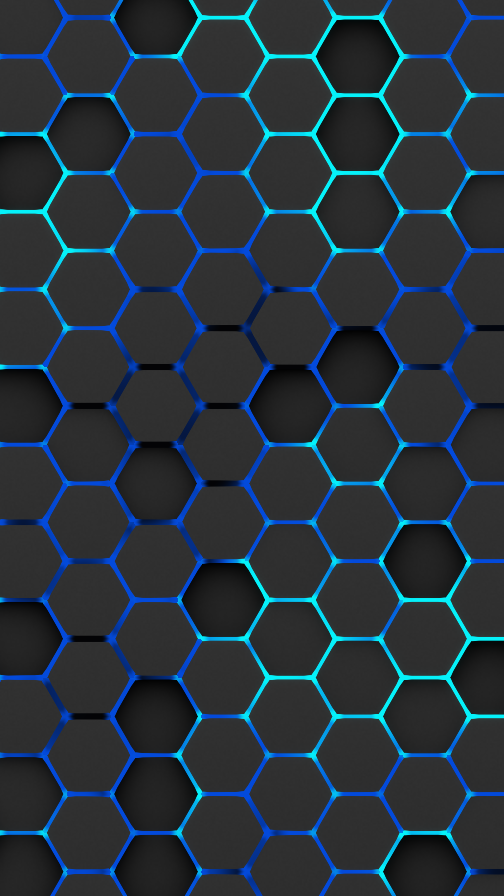
A Shadertoy shader for this pattern:

```glsl
const vec2 HALF_STEP = vec2(0.8660254, 0.5);

float hash(vec2 p) {
    vec3 q = fract(p.xyx * vec3(0.1031, 0.1030, 0.0973));
    q += dot(q, q.yzx + 33.33);
    return fract((q.x + q.y) * q.z);
}

float noise(vec2 p) {
    vec2 i = floor(p), f = fract(p);
    f = f * f * (3.0 - 2.0 * f);
    return mix(mix(hash(i), hash(i + vec2(1, 0)), f.x),
               mix(hash(i + vec2(0, 1)), hash(i + vec2(1, 1)), f.x), f.y);
}

// Most tiles stand tall, some are sunken
float tileHeight(vec2 id) {
    return smoothstep(0.12, 0.42, hash(id + 47.0));
}

vec2 hexCenter(vec2 p) {
    vec2 cell = 2.0 * HALF_STEP;
    vec2 a = round(p / cell) * cell;
    vec2 b = (round(p / cell - 0.5) + 0.5) * cell;
    return distance(p, a) < distance(p, b) ? a : b;
}

float spot(vec2 p, vec2 center, float radius) {
    vec2 d = (p - center) / radius;
    return exp(-dot(d, d));
}

// Broad pools of strong and weak light under the tiles
float lightField(vec2 p) {
    float bright = spot(p, vec2(4.3, 9.6), 1.5) + spot(p, vec2(3.5, 2.5), 1.4)
                 + spot(p, vec2(0.1, 8.0), 1.3) + spot(p, vec2(2.6, 11.2), 0.9)
                 + spot(p, vec2(5.9, 3.0), 1.2) + 0.6 * spot(p, vec2(4.0, 4.8), 1.0);
    float dim = spot(p, vec2(2.3, 6.2), 2.0) + spot(p, vec2(1.0, 2.2), 1.3);
    return 0.36 + 0.42 * bright - 0.34 * dim + 0.4 * (noise(p * 1.3) - 0.5);
}

vec3 glowColor(float level) {
    vec3 c = mix(vec3(0.02, 0.09, 0.25), vec3(0.01, 0.29, 0.86), smoothstep(0.0, 0.38, level));
    return mix(c, vec3(0.02, 0.95, 0.98), smoothstep(0.48, 0.82, level));
}

void mainImage(out vec4 fragColor, in vec2 fragCoord) {
    float pixel = 11.54 / iResolution.y;
    vec2 p = fragCoord * pixel - vec2(0.277, 0.313);
    vec2 center = hexCenter(p);
    vec2 id = round(center / HALF_STEP);
    vec2 local = p - center;
    float height = tileHeight(id);

    // Nearest two sides, and shadows cast by taller neighbours
    float nearest = -1.0, second = -1.0, shade = 1.0, neighbor = 0.0;
    vec2 side = vec2(0);
    for (int k = 0; k < 6; k++) {
        float angle = radians(30.0 + 60.0 * float(k));
        vec2 dir = vec2(cos(angle), sin(angle));
        float other = tileHeight(id + round(dir / HALF_STEP));
        float along = dot(local, dir);
        float drop = max(other - height, 0.0);
        float reach = 0.06 + 0.1 * drop;
        shade *= 1.0 - drop * (0.55 + 0.4 * dir.y) * exp((along - 0.47) / reach);
        if (along > nearest) {
            second = nearest;
            nearest = along;
            side = dir;
            neighbor = other;
        } else {
            second = max(second, along);
        }
    }

    // Matte face with a faint vertical gradient and grain
    float face = 0.188 + 0.012 * local.y + 0.012 * (fragCoord.y / iResolution.y - 0.5);
    face += 0.008 * (noise(p * 45.0) - 0.5);
    face *= mix(0.86, 1.0, height) * clamp(shade, 0.05, 1.0);
    vec3 color = vec3(face);

    // Light in the gap, hidden along level sides by a taller upper tile
    float level = clamp(lightField(p) + 0.22 * (1.0 - min(height, neighbor)), 0.0, 1.0);
    float corner = 1.0 - smoothstep(0.0, 0.1, nearest - second);
    float horizontal = step(0.9, abs(side.y));
    float upperDrop = max((neighbor - height) * sign(side.y), 0.0);
    float hidden = horizontal * (1.0 - corner)
                 * (1.0 - smoothstep(0.12, 0.36, level - 0.22 * upperDrop));
    vec3 glow = glowColor(min(level + 0.16 * corner, 1.0));
    glow = mix(glow, vec3(0.01, 0.012, 0.02), hidden);

    float edge = 0.5 - nearest;
    float halfWidth = mix(0.04, 0.024, smoothstep(0.1, 0.5, level)) + 0.008 * corner;
    color += glow * 0.1 * level * (1.0 - hidden) * exp(-edge / 0.035);
    color = mix(color, glow, 1.0 - smoothstep(halfWidth - pixel * 0.5, halfWidth + pixel * 0.5, edge));

    fragColor = vec4(color, 1.0);
}
```
